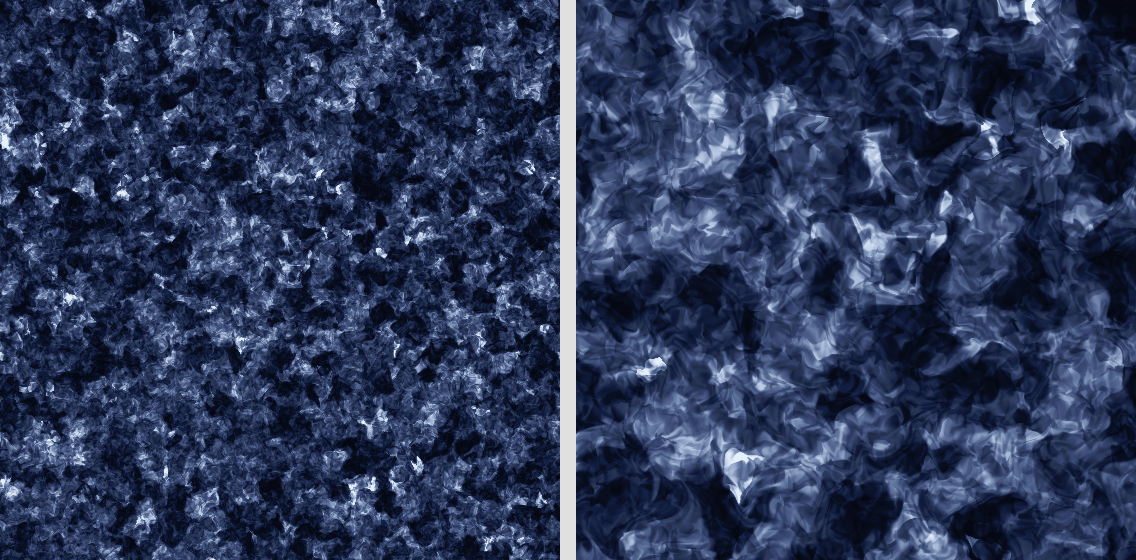
Left: the whole. Right: its middle third, enlarged.
This texture is drawn by a Shadertoy shader. Its source:

```glsl
// Blue granite: interlocking elongated crystals with dark pools and pale flecks.
// Soft-edged cellular layers of several sizes are summed into one brightness level,
// which a colour ramp turns from near-black navy through slate blue to icy white.

const float TAU = 6.2831853;

vec3 hash3(vec2 p) {
    vec3 q = fract(p.xyx * vec3(0.1031, 0.1030, 0.0973));
    q += dot(q, q.yxz + 33.33);
    return fract((q.xxy + q.yzz) * q.zyx);
}

mat2 rotate(float angle) {
    float c = cos(angle), s = sin(angle);
    return mat2(c, s, -s, c);
}

// Layered sines that ripple the plane so crystal outlines become ragged.
vec2 ripple(vec2 p, float frequency, float amount) {
    vec2 offset = vec2(0.0);
    for (int i = 0; i < 4; i++) {
        vec2 q = rotate(1.1 + 2.3 * float(i)) * (p + offset) * frequency;
        offset += amount * vec2(sin(q.y + 1.7 * sin(q.x * 0.63)),
                                sin(q.x + 1.9 * sin(q.y * 0.71) + 2.0));
        frequency *= 1.8;
        amount *= 0.62;
    }
    return p + offset;
}

// Crystals with their own direction: x = tone (0..1), y = fibre pattern (-1..1).
vec2 crystals(vec2 p, float density, float stretch, float sharpness, float seed) {
    p = p * density + seed;
    vec2 cell = floor(p);
    vec2 sum = vec2(0.0);
    float total = 0.0;
    for (int y = -2; y <= 2; y++) {
        for (int x = -2; x <= 2; x++) {
            vec2 id = cell + vec2(x, y);
            vec3 h = hash3(id);
            vec3 g = hash3(id + 71.7);
            vec2 local = rotate(g.x * TAU * 0.5) * (p - id - h.xy);
            float reach = length(local * vec2(1.0 / stretch, stretch));
            float weight = exp(-sharpness * reach);
            float fibre = sin(local.y * 32.0 + 3.0 * sin(local.x * 4.0 + g.y * TAU));
            sum += weight * vec2(h.z, fibre);
            total += weight;
        }
    }
    return sum / max(total, 1e-20);
}

// Rescales a uniform tone to zero mean and unit spread.
float centred(float tone) {
    return (tone - 0.5) * 3.46;
}

float blend(float level, float low, float high) {
    return clamp((level - low) / (high - low), 0.0, 1.0);
}

vec3 graniteRamp(float level) {
    const vec3 NAVY_BLACK = vec3(0.035, 0.06, 0.135);
    const vec3 DEEP_BLUE = vec3(0.07, 0.12, 0.26);
    const vec3 SLATE = vec3(0.14, 0.19, 0.31);
    const vec3 BLUE = vec3(0.21, 0.27, 0.44);
    const vec3 PALE_BLUE = vec3(0.36, 0.44, 0.60);
    const vec3 ICE = vec3(0.66, 0.73, 0.85);
    const vec3 GLINT = vec3(0.90, 0.94, 0.98);
    vec3 color = NAVY_BLACK * mix(0.55, 1.0, blend(level, -2.2, -1.2));
    color = mix(color, DEEP_BLUE, blend(level, -1.2, -0.44));
    color = mix(color, SLATE, blend(level, -0.44, 0.13));
    color = mix(color, BLUE, blend(level, 0.13, 0.79));
    color = mix(color, PALE_BLUE, blend(level, 0.79, 1.55));
    color = mix(color, ICE, blend(level, 1.55, 2.35));
    return mix(color, GLINT, blend(level, 2.35, 3.2));
}

void mainImage(out vec4 fragColor, in vec2 fragCoord) {
    vec2 uv = fragCoord / iResolution.y;
    vec2 ragged = ripple(uv, 95.0, 0.0045);
    vec2 rough = ripple(uv, 240.0, 0.0018);

    // Crystal bodies, smaller grains and gritty surface detail
    vec2 large = crystals(ragged, 27.0, 1.35, 24.0, 11.0);
    float medium = crystals(ragged, 54.0, 1.25, 18.0, 137.0).x;
    float fine = crystals(rough, 120.0, 1.2, 12.0, 311.0).x;
    float grit = crystals(rough, 230.0, 1.3, 9.0, 523.0).x;

    float level = 0.64 * centred(large.x) + 0.62 * centred(medium)
                + 0.44 * centred(fine) + 0.34 * centred(grit)
                + 0.28 * large.y;

    // Broad drift in brightness
    level += 0.1 * sin(uv.x * 9.0 + 2.0 * sin(uv.y * 7.0)) * sin(uv.y * 11.0 + 1.0);

    // Sparse reflective flecks, broken up by the fine grain
    float fleck = crystals(ragged, 46.0, 1.3, 24.0, 757.0).x;
    level += smoothstep(0.955, 0.975, fleck) * (0.7 + 1.3 * fine);

    fragColor = vec4(graniteRamp(level), 1.0);
}
```
